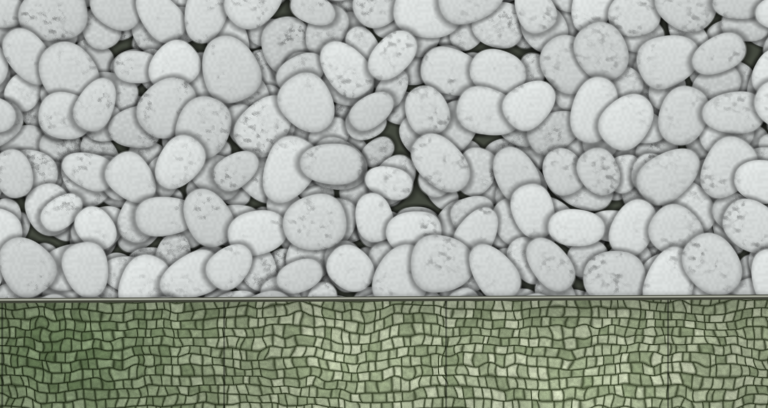
This texture is drawn by a Shadertoy shader. Its source:

```glsl
// A bed of smooth white pebbles above a strip of green mosaic, split by a thin rail.
// Pebbles are jittered superellipses painted in three grid layers with contact shadows;
// the mosaic is made of warped rows of uneven blocks under soft pools of light.

const float TOP_CELL = 0.130;         // pebble spacing, in canvas heights
const float MID_CELL = 0.112;
const float LOW_CELL = 0.098;
const float CONTACT_SHADOW = 0.64;    // brightness right beside a pebble
const float SHADOW_WIDTH = 0.105;     // reach of that shadow, in cells
const float STAIN = 0.24;             // strength of grey mineral stains
const float RAIL_LEFT = 0.263;        // rail height at each side
const float RAIL_RIGHT = 0.272;
const float BLOCK = 0.0245;           // mosaic row height
const float SLAB = 0.544;             // distance between mosaic seams
const vec3 PEBBLE = vec3(0.865, 0.882, 0.878);
const vec3 GAP = vec3(0.27, 0.29, 0.25);
const vec3 GROUT = vec3(0.20, 0.235, 0.15);
const vec3 BLOCK_DARK = vec3(0.50, 0.55, 0.43);
const vec3 BLOCK_PALE = vec3(0.70, 0.73, 0.63);

float hash(vec2 p) {
    return fract(sin(dot(p, vec2(127.1, 311.7))) * 43758.5453);
}

vec2 hash2(vec2 p) {
    return vec2(hash(p), hash(p + 37.3));
}

float noise(vec2 p) {
    vec2 i = floor(p), f = fract(p);
    f = f * f * (3.0 - 2.0 * f);
    return mix(mix(hash(i), hash(i + vec2(1, 0)), f.x),
               mix(hash(i + vec2(0, 1)), hash(i + vec2(1, 1)), f.x), f.y);
}

float fbm(vec2 p) {
    float sum = 0.0, amp = 0.5;
    for (int k = 0; k < 4; k++) {
        sum += amp * noise(p);
        p = mat2(1.6, 1.2, -1.2, 1.6) * p + 5.3;
        amp *= 0.5;
    }
    return sum / 0.9375;
}

// Paints one layer; rows run downward so that lower pebbles lie in front.
void paintPebbles(inout vec3 col, vec2 p, float cell, float seed, float tone, float px) {
    for (int j = 1; j >= -1; j--) {
        float row = floor(p.y / cell) + float(j);
        float stagger = 0.5 * mod(row, 2.0);
        for (int i = -1; i <= 1; i++) {
            vec2 id = vec2(floor(p.x / cell - stagger) + float(i), row);
            vec2 key = id + seed;
            vec2 jitter = hash2(key) - 0.5, form = hash2(key + 11.7), look = hash2(key + 23.9);
            vec2 centre = (id + vec2(stagger + 0.5, 0.5) + 0.5 * jitter) * cell;

            // Egg-shaped superellipse in the pebble's own frame
            float angle = (look.x - 0.5) * 2.7;
            mat2 turn = mat2(cos(angle), -sin(angle), sin(angle), cos(angle));
            float a = cell * mix(0.44, 0.66, form.x);
            float b = a * mix(0.62, 0.90, form.y);
            vec2 q = turn * (p - centre) / vec2(a, b);
            q.y *= 1.0 + 0.45 * (look.y - 0.5) * clamp(q.x, -1.3, 1.3);
            vec2 s = pow(abs(q) + 1e-4, vec2(2.25));
            float r = pow(s.x + s.y, 1.0 / 2.25);
            float d = (r - 1.0) * b;

            col *= mix(CONTACT_SHADOW, 1.0, smoothstep(0.0, SHADOW_WIDTH * cell, d));
            if (d < px) {
                float dome = sqrt(max(0.0, 1.0 - r * r));
                vec2 lean = q * turn;
                float shade = mix(0.76, 0.985, smoothstep(0.0, 0.68, dome));
                shade += 0.06 * lean.y * r - 0.015 * lean.x;
                shade *= tone * mix(0.93, 1.03, hash(key + 41.0));
                vec2 grainPos = p + key * 1.7;
                float patches = smoothstep(0.38, 0.70, fbm(grainPos * 20.0));
                float specks = smoothstep(0.25, 0.75, fbm(grainPos * 90.0));
                shade *= 1.0 - STAIN * patches * specks * mix(0.35, 1.3, hash(key + 53.0));
                shade += 0.06 * (noise(grainPos * 150.0) - 0.5);
                col = mix(col, PEBBLE * shade, smoothstep(px, -px, d));
            }
        }
    }
}

float pool(vec2 p, vec2 centre, vec2 size) {
    vec2 q = (p - centre) / size;
    return exp(-dot(q, q));
}

// Position of the joint to the left of block i, in block units
float joint(float i, float row) {
    return i + 0.5 * (hash(vec2(i, row) + 3.1) - 0.5);
}

vec3 mosaic(vec2 p, float px) {
    vec2 warp = vec2(noise(p * 9.0), noise(p * 8.0 + 19.0)) - 0.5;
    vec2 wobble = vec2(noise(p * 34.0 + 7.0), noise(p * 30.0 + 43.0)) - 0.5;
    vec2 g = (p + 0.026 * warp + 0.013 * wobble) / BLOCK;
    float row = floor(g.y);
    float x = g.x * 0.98 + hash(vec2(row, 8.3));
    float i = floor(x);
    i += step(joint(i + 1.0, row), x) - step(x, joint(i, row));
    float left = joint(i, row), right = joint(i + 1.0, row);

    // Rounded block between its two joints
    vec2 halfSize = 0.5 * vec2(right - left, 1.0) - 0.06;
    vec2 e = abs(vec2(x - 0.5 * (left + right), fract(g.y) - 0.5)) - halfSize + 0.13;
    float d = length(max(e, 0.0)) + min(max(e.x, e.y), 0.0) - 0.13;
    float soft = px / BLOCK + 0.03;

    vec3 stone = mix(BLOCK_DARK, BLOCK_PALE, hash(vec2(i, row) + 61.0));
    stone *= 0.86 + 0.28 * fbm(p * 120.0);
    stone *= mix(0.88, 1.0, smoothstep(0.0, -0.22, d));
    vec3 col = mix(GROUT, stone, smoothstep(soft, -soft, d));

    // Broad light, damp green corner, shade below the rail, slab seams
    float light = 1.0 + 0.20 * (fbm(p * 5.0) - 0.5);
    light += 0.12 * pool(p, vec2(0.92, 0.08), vec2(0.24, 0.12));
    light += 0.16 * pool(p, vec2(1.46, 0.05), vec2(0.25, 0.12));
    float damp = pool(p, vec2(0.14, 0.13), vec2(0.32, 0.20));
    light -= 0.14 * smoothstep(0.19, 0.27, p.y);
    col *= light * mix(vec3(1.0), vec3(0.70, 0.77, 0.68), damp);
    float seam = abs(mod(p.x - 0.0055 + 0.5 * SLAB, SLAB) - 0.5 * SLAB);
    return col * mix(0.62, 1.0, smoothstep(0.0005, 0.002 + px, seam));
}

void mainImage(out vec4 fragColor, in vec2 fragCoord) {
    float px = 1.0 / iResolution.y;
    vec2 p = fragCoord * px;
    float above = p.y - mix(RAIL_LEFT, RAIL_RIGHT, fragCoord.x / iResolution.x);
    vec3 col;
    if (above > 0.0) {
        col = GAP;
        paintPebbles(col, p, LOW_CELL, 5.0, 0.90, px);
        paintPebbles(col, p + 0.04, MID_CELL, 71.0, 0.95, px);
        paintPebbles(col, p, TOP_CELL, 137.0, 1.0, px);
        col *= mix(0.80, 1.0, smoothstep(0.0, 0.02, above));
    } else {
        col = mosaic(p, px);
    }

    // Steel rail: dark bed with a bright upper edge
    col = mix(col, vec3(0.25, 0.26, 0.22), smoothstep(0.006 + px, 0.006 - px, abs(above)));
    col = mix(col, vec3(0.66, 0.67, 0.62), smoothstep(0.0022 + px, 0.0022 - px, abs(above - 0.002)));
    fragColor = vec4(clamp(col, 0.0, 1.0), 1.0);
}
```
